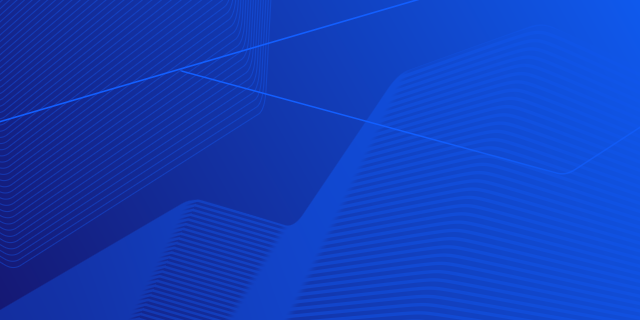
Give the GLSL for this background, as a Shadertoy shader.

```glsl
// Blue diagonal gradient with folded translucent ribbons, contour lines and bright strokes.
#define GRID_HEIGHT 384.0
#define DARK_BLUE vec3(0.082, 0.092, 0.450)
#define LIGHT_BLUE vec3(0.060, 0.350, 0.930)
#define RIBBON_BLUE vec3(0.065, 0.335, 0.930)
#define STROKE_BLUE vec3(0.070, 0.370, 1.000)
#define MESH_ALPHA 0.36
#define FOLD_COUNT 36.0
#define FOLD_HEIGHT 360.0
#define STEP_SPACING 6.5

// Rounded minimum and maximum; r is the blending range.
float softMin(float a, float b, float r) {
    float h = max(r - abs(a - b), 0.0) / r;
    return min(a, b) - 0.25 * h * h * r;
}

float softMax(float a, float b, float r) {
    return -softMin(-a, -b, r);
}

// Antialiased coverage of a stroke with the given half width.
float stroke(float dist, float halfWidth, float pixel) {
    return clamp((halfWidth - abs(dist)) / pixel + 0.5, 0.0, 1.0);
}

// Distance to the nearest integer level of a field.
float levelDistance(float field, float pixel) {
    float slope = length(vec2(dFdx(field), dFdy(field))) / pixel;
    return abs(fract(field - 0.5) - 0.5) / max(slope, 1e-4);
}

// Height of the ribbon outline, measured downward.
float ribbonTop(float x) {
    float leftHill = softMax(372.0 - 0.585 * x, 237.0 + 0.31 * (x - 235.0), 14.0);
    float rise = 270.0 - 1.48 * (x - 355.0);
    float shoulder = 85.0 - 0.36 * (x - 488.0);
    float fall = 27.0 + 0.47 * (x - 652.0);
    float rightHill = softMax(softMax(rise, shoulder, 14.0), fall, 12.0);
    return softMin(leftHill, rightHill, 20.0);
}

// Nested rounded panels in the upper left; zero on the outermost one.
float panelField(vec2 p) {
    float x = p.x - 16.0;
    float lower = (324.0 - 0.636 * x - p.y) / (8.0 + 0.0066 * x);
    float right = (318.0 + 0.054 * (130.0 - p.y) - p.x) / 3.0;
    float left = (324.0 + 0.6 * x - p.y) / 7.0;
    return softMin(softMin(lower, left, 1.6), right, 2.5);
}

// Level of the folded curves, flattening as the ridge drifts down and left.
float foldField(vec2 p) {
    float v = 0.3;
    for (int i = 0; i < 8; i++) {
        float d = p.x - (652.0 - 150.0 * v);
        float leftSlope = 0.36 - 0.28 * v;
        float rightSlope = 0.47 - 0.32 * v;
        float bend = 0.5 * (rightSlope - leftSlope) * d
                   + 0.5 * (rightSlope + leftSlope) * sqrt(d * d + 144.0);
        v = clamp((p.y - 24.0 - bend) / FOLD_HEIGHT, -0.2, 1.4);
    }
    return v;
}

void mainImage(out vec4 fragColor, in vec2 fragCoord) {
    // Canvas-relative grid with y pointing down
    float pixel = GRID_HEIGHT / iResolution.y;
    vec2 p = vec2(fragCoord.x, iResolution.y - fragCoord.y) * pixel;
    vec2 uv = fragCoord / iResolution.y;

    // Diagonal background
    float t = clamp(dot(uv, vec2(0.8, 0.45)) / 2.05, 0.0, 1.0);
    vec3 color = mix(DARK_BLUE, LIGHT_BLUE, t);

    // Nested panel lines
    float panel = panelField(p);
    float mesh = stroke(levelDistance(panel, pixel), 0.65, pixel) * step(-0.5, panel);
    color = mix(color, STROKE_BLUE, mesh * MESH_ALPHA);

    // Folded stripes on the right hill
    float fold = foldField(p);
    float foldLine = stroke(levelDistance(fold * FOLD_COUNT, pixel), 2.0, pixel);
    float foldStart = 488.0 - 150.0 * fold;
    float foldGap = (1.0 - foldLine) * smoothstep(foldStart - 6.0, foldStart + 8.0, p.x);

    // Stepped stripes on the left hill
    float stepStart = 230.0 - 0.5 * (p.y - 243.0);
    float stepEnd = 345.0 - 0.6 * (p.y - 270.0);
    float stepBend = 0.6 * max(stepStart + 6.0 - p.x, 0.0);
    float steps = (p.y - 240.0 - 0.29 * (p.x - 235.0) - stepBend) / STEP_SPACING;
    float stepLine = stroke(levelDistance(steps, pixel), 1.5, pixel);
    float stepGap = (1.0 - stepLine) * smoothstep(stepStart - 8.0, stepStart + 5.0, p.x)
                  * (1.0 - smoothstep(stepEnd - 10.0, stepEnd + 5.0, p.x));

    // Translucent ribbon, thinner between stripes
    float edge = p.y - ribbonTop(p.x);
    float ribbon = clamp(edge / max(fwidth(edge), 1e-4) + 0.5, 0.0, 1.0);
    float alpha = mix(0.36, 0.53, smoothstep(50.0, 400.0, p.x));
    alpha *= 1.0 - 0.72 * foldGap;
    alpha *= 1.0 - 0.85 * stepGap;
    color = mix(color, RIBBON_BLUE, ribbon * alpha);

    // Bright strokes: one straight, one with a rounded turn
    float straight = (p.y - 146.0 + 0.292 * p.x) * 0.96;
    float turnPath = softMin(85.0 + 0.272 * (p.x - 217.0), 210.0 - 0.65 * (p.x - 680.0), 10.0);
    float turn = (p.y - turnPath) * (p.x > 680.0 ? 0.84 : 0.965);
    float turnMask = smoothstep(215.0, 219.0, p.x) * mix(1.0, 0.65, smoothstep(480.0, 640.0, p.x));
    color = mix(color, STROKE_BLUE, stroke(straight, 0.95, pixel));
    color = mix(color, STROKE_BLUE, stroke(turn, 0.9, pixel) * turnMask);

    fragColor = vec4(color, 1.0);
}
```
